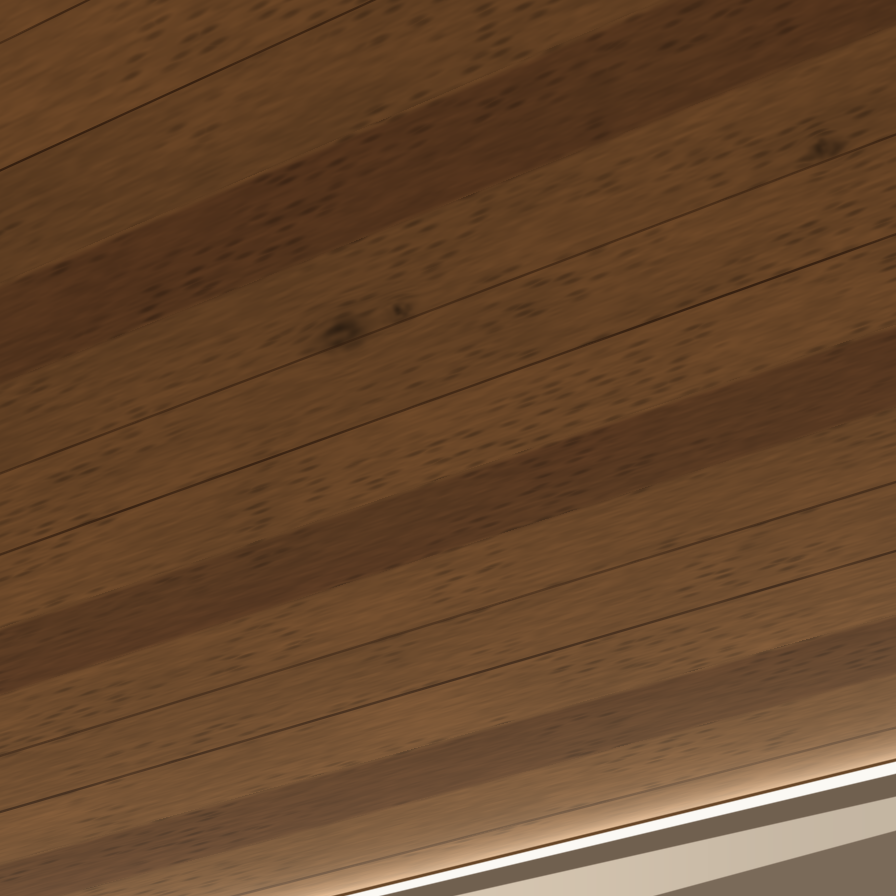
Reproduce this texture procedurally as a Shadertoy shader.

```glsl
// Slanted wooden ceiling planks in perspective, lit by a light strip at the lower right.

// Colours
const vec3 WOOD = vec3(0.385, 0.250, 0.135);
const vec3 DARK_WOOD = vec3(0.305, 0.187, 0.102);
const vec3 SEAM = vec3(0.170, 0.095, 0.045);
const vec3 WIDE_GLOW = vec3(0.190, 0.185, 0.170);
const vec3 NEAR_GLOW = vec3(0.330, 0.320, 0.300);
const vec3 TRIM = vec3(0.400, 0.270, 0.150);
const vec3 LIGHT = vec3(0.985, 0.975, 0.955);
const vec3 SHADOW_GAP = vec3(0.440, 0.375, 0.310);
const vec3 CREAM = vec3(0.810, 0.750, 0.670);
const vec3 WALL = vec3(0.480, 0.415, 0.350);

// Plank perspective: each seam has slope BASE_SLOPE + SLOPE_GAIN * its height at the left
const float BASE_SLOPE = 0.27;
const float SLOPE_GAIN = 0.23;
const float ROW_DENSITY = 35.4;
const float ROW_HORIZON = 1.364;
const float ROW_START = 0.7143;
const float SEAM_WIDTH = 0.0011;

// Grain
const vec2 FIBRE_SCALE = vec2(26.0, 21.0);
const vec2 FLECK_SCALE = vec2(22.0, 9.0);
const float FIBRE_DEPTH = 0.20;
const float FLECK_DEPTH = 0.20;

// Knots: centre x, centre y, radius
const vec3 KNOTS[3] = vec3[3](
    vec3(0.384, 0.627, 0.021), vec3(0.445, 0.651, 0.012), vec3(0.920, 0.835, 0.013));

float hash(vec2 p) {
    vec3 q = fract(p.xyx * vec3(0.1031, 0.1030, 0.0973));
    q += dot(q, q.yzx + 33.33);
    return fract((q.x + q.y) * q.z);
}

float valueNoise(vec2 p) {
    vec2 i = floor(p), f = fract(p);
    f = f * f * (3.0 - 2.0 * f);
    return mix(mix(hash(i), hash(i + vec2(1, 0)), f.x),
               mix(hash(i + vec2(0, 1)), hash(i + vec2(1, 1)), f.x), f.y);
}

// Distance to the nearest scattered cell point
float cellular(vec2 p) {
    vec2 i = floor(p);
    float nearest = 2.0;
    for (int y = -1; y <= 1; y++)
        for (int x = -1; x <= 1; x++) {
            vec2 c = i + vec2(x, y);
            nearest = min(nearest, length(c + vec2(hash(c), hash(c + 57.3)) - p));
        }
    return nearest;
}

// Height above a line given by its height at the right side and its slope
float above(vec2 uv, float rightHeight, float slope) {
    return uv.y - rightHeight - slope * (uv.x - 1.0);
}

vec3 planks(vec2 uv, float pixel) {
    float spread = 1.0 + SLOPE_GAIN * uv.x;
    float leftHeight = (uv.y - BASE_SLOPE * uv.x) / spread;
    float depth = max(leftHeight + ROW_HORIZON, 0.1);
    float row = ROW_DENSITY * (ROW_START - 1.0 / depth);
    float rowsPerUnit = ROW_DENSITY / (depth * depth * spread);
    float id = floor(row);

    // Knots darken the wood and bend its fibres
    float knot = 0.0, bend = 0.0;
    for (int i = 0; i < 3; i++) {
        vec2 d = (uv - KNOTS[i].xy) / KNOTS[i].z;
        d = vec2(d.x + 0.4 * d.y, d.y - 0.35 * d.x) * vec2(0.75, 1.1);
        float r2 = dot(d, d);
        knot += exp(-r2) * (0.35 + 0.9 * valueNoise(d * 2.2 + float(i) * 9.0));
        bend += 0.10 * d.y * exp(-0.4 * r2);
    }

    // Every fourth plank is dark; the others vary slightly
    float cycle = mod(row, 4.0);
    float dark = smoothstep(2.95, 3.05, cycle) * (1.0 - smoothstep(3.93, 4.0, cycle));
    vec2 grain = vec2(uv.x + 7.3 * hash(vec2(id, 3.0)), row - bend);
    float blotch = valueNoise(grain * vec2(5.0, 1.6));
    vec3 colour = mix(WOOD, DARK_WOOD, dark * (0.65 + 0.45 * blotch));
    colour *= 0.95 + 0.07 * hash(vec2(id, 11.0)) + 0.10 * (blotch - 0.5);

    // Layered fibres and short dark flecks
    float fibre = 0.6 * valueNoise(grain * FIBRE_SCALE)
                + 0.4 * valueNoise(grain * FIBRE_SCALE * vec2(2.7, 1.9) + 5.0) - 0.5;
    float fleck = 1.0 - smoothstep(0.05, 0.36, cellular(grain * FLECK_SCALE));
    float patches = smoothstep(0.35, 0.8, valueNoise(grain * vec2(9.0, 3.0) + 21.0));
    colour *= 1.0 + FIBRE_DEPTH * fibre - FLECK_DEPTH * fleck * patches;
    colour *= 1.0 - 0.45 * min(knot, 1.0);

    // Open seams on two of every four joints
    float joint = floor(row + 0.5);
    float kind = mod(joint, 4.0);
    float strength = kind == 1.0 ? 0.85 : kind == 2.0 ? 0.65 : 0.06;
    strength *= 0.7 + 0.3 * valueNoise(vec2(uv.x * 14.0, joint));
    float seamDist = abs(row - joint) / rowsPerUnit;
    float seam = 1.0 - smoothstep(SEAM_WIDTH - 0.5 * pixel, SEAM_WIDTH + pixel, seamDist);
    return mix(colour, SEAM, seam * strength);
}

void mainImage(out vec4 fragColor, in vec2 fragCoord) {
    vec2 uv = fragCoord / iResolution.xy;
    float pixel = 1.0 / iResolution.y;

    // Wood with the glow of the strip
    float strip = above(uv, 0.1536, 0.244);
    float d = max(strip, 0.0);
    vec3 colour = planks(uv, pixel);
    colour += WIDE_GLOW * exp(-d / 0.20) + NEAR_GLOW * exp(-d / 0.018);

    // Trim, light strip, gap, cream ledge and wall, from top to bottom
    vec3 cream = CREAM * (1.03 - 0.08 * smoothstep(0.5, 1.0, uv.x));
    colour = mix(TRIM, colour, smoothstep(-pixel, pixel, strip));
    colour = mix(LIGHT, colour, smoothstep(-pixel, pixel, strip + 0.0035));
    colour = mix(SHADOW_GAP, colour, smoothstep(-pixel, pixel, above(uv, 0.1365, 0.237)));
    colour = mix(cream, colour, smoothstep(-pixel, pixel, above(uv, 0.111, 0.225)));
    colour = mix(WALL, colour, smoothstep(-pixel, pixel, above(uv, 0.073, 0.270)));
    fragColor = vec4(colour, 1.0);
}
```
